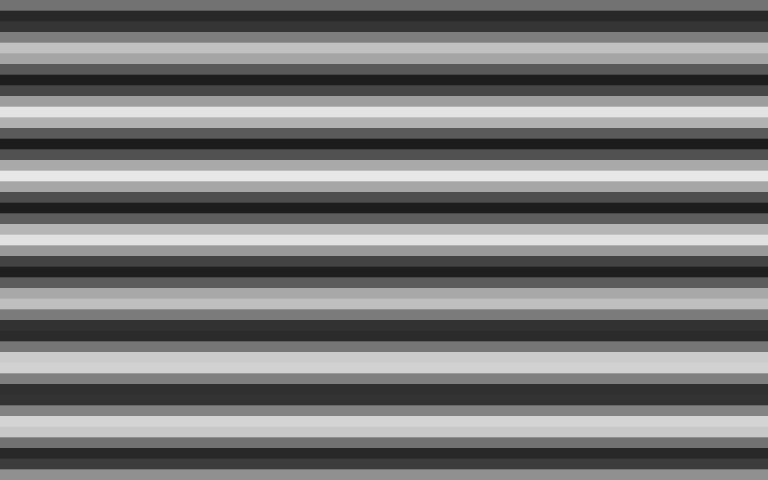
Give the GLSL for this pattern, as a Shadertoy shader.

```glsl
// Horizontal grey bands: a soft wave, half triangle and half cosine, is sampled
// once per band, 45 bands down the canvas. Its period is not a whole number of
// bands, so the stripes drift in shape; every fourth crest is dimmer.

// Grey level of one band, counted from the top.
float bandShade(float band) {
    float phase = (band - 4.265) / 5.857;
    float crest = floor(phase + 0.5);
    float d = abs(phase - crest);              // 0 at the crest, 0.5 in the trough
    float wave = mix(1.0 - 4.0 * d, cos(6.2832 * d), 0.5);
    float shade = 0.494 + 0.404 * wave + 0.012 * wave * wave;
    return shade * (mod(crest, 4.0) < 0.5 ? 0.875 : 1.0);
}

void mainImage(out vec4 fragColor, in vec2 fragCoord) {
    float y = (1.0 - fragCoord.y / iResolution.y) * 45.0;
    float pixel = 45.0 / iResolution.y;

    // Blend the two bands beside the nearest edge over one pixel.
    float edge = floor(y + 0.5);
    float below = clamp((y - edge) / pixel + 0.5, 0.0, 1.0);
    float grey = mix(bandShade(edge - 1.0), bandShade(edge), below);

    fragColor = vec4(vec3(grey), 1.0);
}
```
